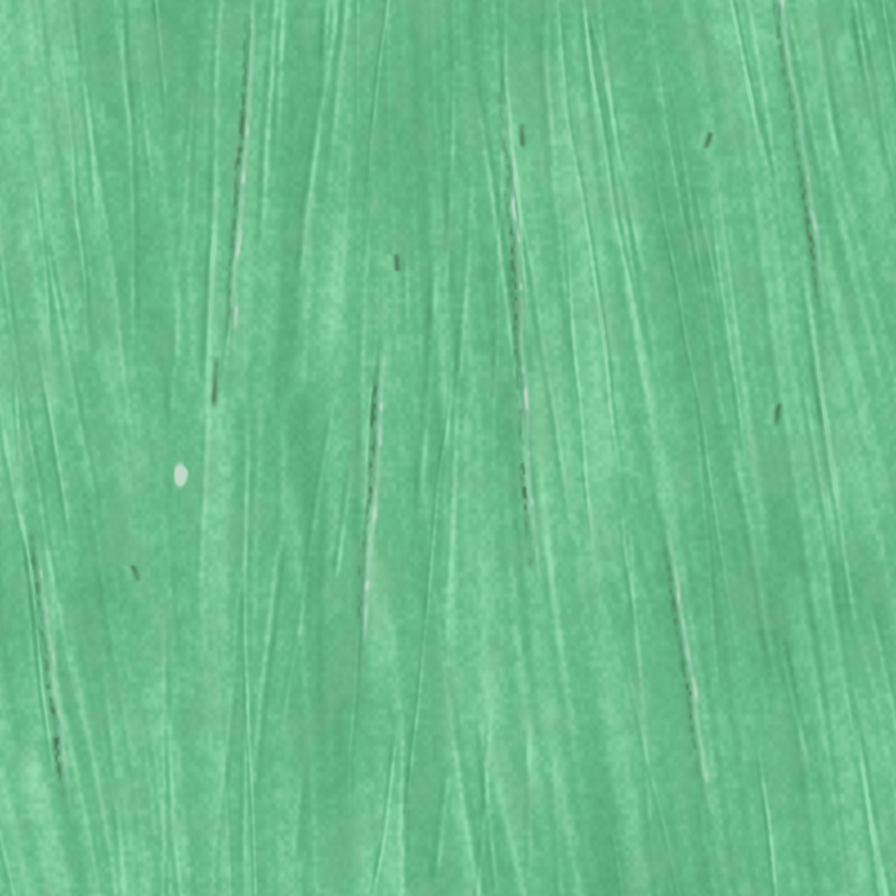
Reproduce this texture procedurally as a WebGL 1 fragment shader.

```glsl
precision highp float;
uniform vec2 u_resolution;

// Paint colours
const vec3 SHADE_GREEN = vec3(0.335, 0.640, 0.455);
const vec3 BASE_GREEN  = vec3(0.408, 0.734, 0.543);
const vec3 LIGHT_GREEN = vec3(0.535, 0.830, 0.645);
const vec3 GREY_GREEN  = vec3(0.475, 0.710, 0.545);
const vec3 CRACK_DARK  = vec3(0.270, 0.410, 0.295);
const vec3 CHIP_PALE   = vec3(0.750, 0.860, 0.780);

// Relief strengths and feature counts
const float STREAK_GAIN = 0.85;
const float RELIEF_GAIN = 0.62;
const float MOTTLE_GAIN = 0.42;
const float GRAIN_GAIN  = 0.27;
const float RIDGE_GAIN  = 0.50;
const int RIDGES = 84;
const int CRACKS = 6;
const int FLECKS = 6;

float hash(vec2 p) {
  vec3 q = fract(vec3(p.xyx) * 0.1031);
  q += dot(q, q.yzx + 33.33);
  return fract((q.x + q.y) * q.z);
}

vec4 hash4(float n) {
  return vec4(hash(vec2(n, 1.7)), hash(vec2(n, 5.3)),
              hash(vec2(n, 9.1)), hash(vec2(n, 14.9)));
}

float noise(vec2 p) {
  vec2 i = floor(p), f = fract(p);
  f = f * f * (3.0 - 2.0 * f);
  return mix(mix(hash(i), hash(i + vec2(1.0, 0.0)), f.x),
             mix(hash(i + vec2(0.0, 1.0)), hash(i + 1.0), f.x), f.y);
}

float bell(float x, float width) {
  x /= width;
  return exp(-x * x);
}

float taper(float x) {
  return 1.0 - smoothstep(0.55, 1.0, abs(x));
}

// Sideways drift of the brush per unit of downward travel
float lean(float x) {
  float left = mix(0.12, -0.09, smoothstep(0.06, 0.32, x));
  return mix(left, 0.15, smoothstep(0.34, 0.74, x));
}

// Thin crest and groove where the noise crosses its middle level
float crease(vec2 p) {
  float n = noise(p) - 0.5;
  return bell(n - 0.02, 0.07) - 0.8 * bell(n + 0.13, 0.07);
}

// Bristle marks of one brush pass, centred on zero
float streaks(vec2 p, float slope, float seed) {
  float u = p.x - slope * (0.5 - p.y) + 0.016 * noise(p * 3.5 + seed);
  float s = 0.34 * (noise(vec2(u * 19.0, p.y * 1.3) + seed) - 0.5);
  s += 0.50 * (noise(vec2(u * 58.0, p.y * 1.8) + seed * 2.0) - 0.5);
  s += 0.50 * (noise(vec2(u * 135.0, p.y * 3.0) + seed * 3.0) - 0.5);
  float wear = smoothstep(0.35, 0.75, noise(vec2(u * 14.0, p.y * 3.0) + seed * 5.0));
  return STREAK_GAIN * s + RELIEF_GAIN * 0.5 * wear * crease(vec2(u * 30.0, p.y * 1.2) + seed * 4.0);
}

// Paint lip: a lit crest beside a shaded groove
float ridge(vec2 p, float n) {
  vec4 h = hash4(n + 20.0);
  vec4 k = hash4(n + 90.0);
  vec2 q = p - vec2((n + h.x) / float(RIDGES), h.y * 1.1 - 0.05);
  float slope = lean(p.x - q.x) + 0.16 * (k.x - 0.5);
  float across = q.x + slope * q.y + 0.22 * (k.y - 0.5) * q.y * q.y;
  across += 0.004 * (noise(vec2(p.y * 13.0, n * 3.0)) - 0.5);
  float width = mix(0.0019, 0.0036, k.z);
  float side = k.w < 0.7 ? 1.0 : -1.0;
  float profile = bell(across, width) - 0.85 * bell(across + side * width * 2.0, width);
  float wear = 0.6 + 0.7 * noise(vec2(p.y * 24.0, n * 5.0));
  return profile * wear * taper(q.y / mix(0.05, 0.34, h.z)) * mix(0.35, 1.0, h.w);
}

void main() {
  vec2 p = gl_FragCoord.xy / u_resolution;

  // Overlapping brush passes
  float slope = lean(p.x);
  float pass = smoothstep(0.49, 0.55, noise(vec2(p.x * 7.0 + slope * p.y, p.y * 2.5) + 7.0));
  float tone = mix(streaks(p, slope, 3.0), streaks(p, slope + 0.09, 41.0), pass);

  // Soft unevenness and fine grain
  tone += MOTTLE_GAIN * (noise(p * vec2(9.0, 6.0) + 3.0) - 0.5);
  tone += GRAIN_GAIN * 0.8 * (noise(p * vec2(80.0, 65.0)) - 0.5);
  tone += GRAIN_GAIN * 1.3 * (noise(p * vec2(200.0, 170.0)) - 0.5);
  for (int i = 0; i < RIDGES; i++) tone += RIDGE_GAIN * ridge(p, float(i));

  vec3 color = mix(BASE_GREEN, SHADE_GREEN, clamp(-tone * 1.45, 0.0, 1.2));
  color = mix(color, LIGHT_GREEN, clamp(tone * 1.9, 0.0, 1.3));
  color = mix(color, GREY_GREEN, 0.35 * smoothstep(0.55, 0.90, noise(p * vec2(38.0, 26.0) + 60.0)));

  // Long crumbling cracks with a pale edge
  for (int i = 0; i < CRACKS; i++) {
    float n = float(i);
    vec4 h = hash4(n + 200.0);
    vec2 q = p - vec2((n + 0.2 + 0.6 * h.x) / float(CRACKS), 0.1 + 0.8 * h.y);
    float across = q.x + lean(p.x - q.x) * q.y + 0.005 * (noise(vec2(p.y * 26.0, n)) - 0.5);
    float fade = taper(q.y / mix(0.12, 0.42, h.z));
    float crumbs = smoothstep(0.25, 0.85, noise(p * vec2(210.0, 150.0) + n * 7.0));
    float depth = 0.25 + 0.75 * noise(vec2(p.y * 22.0, n * 5.0 + 2.0));
    float flakes = smoothstep(0.50, 0.95, noise(p * vec2(110.0, 75.0) + n * 9.0));
    color = mix(color, CRACK_DARK, 0.85 * fade * depth * (0.3 + 0.7 * crumbs) * bell(across, 0.0034));
    color = mix(color, CHIP_PALE, fade * (0.35 + 0.6 * flakes) * bell(across - 0.0075, 0.0030));
  }

  // Small curled flecks and bare chips
  for (int i = 0; i < FLECKS; i++) {
    float n = float(i);
    vec4 h = hash4(n + 310.0);
    vec2 q = p - vec2((n + h.x) / float(FLECKS), 0.08 + 0.84 * h.y);
    float size = mix(0.010, 0.045, h.z * h.z);
    float across = q.x + (h.w - 0.5) * q.y + 18.0 * (h.x - 0.5) * q.y * q.y;
    float fade = taper(q.y / size) * (0.35 + 0.65 * noise(p * 65.0 + n));
    color = mix(color, CRACK_DARK, 0.85 * fade * bell(across, 0.0034));
    color = mix(color, LIGHT_GREEN, 0.70 * fade * bell(across + 0.008, 0.0038));
    vec2 chip = (q - vec2(0.05, 0.11)) / vec2(0.009, 0.020);
    float bare = 1.0 - smoothstep(0.5, 1.1, length(chip) + 0.5 * (noise(p * 110.0) - 0.5));
    color = mix(color, CHIP_PALE, bare * step(0.72, h.w));
  }

  gl_FragColor = vec4(color, 1.0);
}
```
